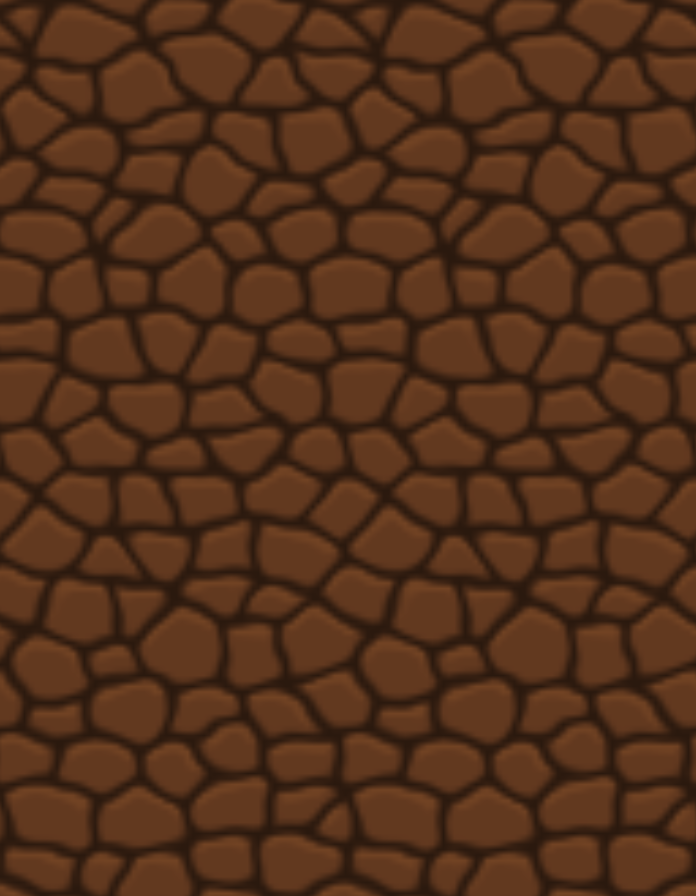
Write a Shadertoy shader that draws this texture.

```glsl
// A wall of rounded brown stones in dark mortar, repeating sideways.
// Stones are a weighted cellular diagram on a staggered grid; distance to the
// cell edges shades mortar, rim and lit top, drawn on coarse blended texels.

const vec3 MORTAR    = vec3(0.165, 0.097, 0.055);
const vec3 FACE      = vec3(0.385, 0.222, 0.122);
const vec3 HIGHLIGHT = vec3(0.445, 0.262, 0.138);

const float TILE     = 0.3887;      // repeat width, in canvas heights
const float TEXELS   = 64.0;        // texels across one repeat
const float COLUMNS  = 5.0;         // stones across one repeat
const float ROWS     = 17.0;        // stone rows in the canvas height
const vec2  JITTER   = vec2(0.72, 0.66);
const float SIZE_VARIATION = 0.34;  // spread of the cell weights
const float CORNER   = 0.0033;      // rounding of stone corners
const float RIM      = 0.0105;      // distance from joint to full face colour
const float WOBBLE   = 0.0022;      // unevenness of the joints
const float TAU      = 6.28318;

vec3 hash3(vec2 cell) {
    vec3 q = fract(vec3(cell.xyx) * vec3(0.1031, 0.1030, 0.0973) + 0.17);
    q += dot(q, q.yxz + 33.33);
    return fract((q.xxy + q.yzz) * q.zyx);
}

// Stone centre in grid units (xy) and its weight (z)
vec3 stoneSite(vec2 cell) {
    vec3 h = hash3(vec2(mod(cell.x, COLUMNS) + 3.0, cell.y + 11.0));
    float stagger = 0.5 * mod(cell.y, 2.0);
    vec2 centre = cell + 0.5 + vec2(stagger, 0.0) + (h.xy - 0.5) * JITTER;
    return vec3(centre, h.z * SIZE_VARIATION);
}

// Rounded distance to the joint (x) and the outward edge direction (yz)
vec3 stoneEdge(vec2 p) {
    vec2 scale = vec2(COLUMNS / TILE, ROWS);
    vec2 g = p * scale;
    vec2 base = floor(g);

    // Find the stone that owns this point
    float nearest = 1e5;
    vec2 owner = vec2(0.0);
    for (int j = -2; j <= 2; j++)
    for (int i = -2; i <= 2; i++) {
        vec3 site = stoneSite(base + vec2(i, j));
        vec2 r = site.xy - g;
        float power = dot(r, r) - site.z;
        if (power < nearest) { nearest = power; owner = r; }
    }

    // Blend the distances to all of its edges
    float total = 1e-12;
    vec2 normal = vec2(0.0);
    for (int j = -2; j <= 2; j++)
    for (int i = -2; i <= 2; i++) {
        vec3 site = stoneSite(base + vec2(i, j));
        vec2 r = site.xy - g;
        vec2 slope = (r - owner) * scale;
        float len = length(slope);
        if (len > 0.001) {
            float d = (dot(r, r) - site.z - nearest) / (2.0 * len);
            float w = exp(-d / CORNER);
            total += w;
            normal += w * slope / len;
        }
    }
    return vec3(-CORNER * log(total), normal / total);
}

vec3 wallColour(vec2 p) {
    // Layered sines bend the joints and still repeat with the tile
    vec2 a = p * TAU / TILE;
    p += WOBBLE * vec2(sin(a.y * 7.0 + 2.0 * sin(a.x * 3.0)),
                       sin(a.x * 6.0 + 2.0 * sin(a.y * 4.0)));

    vec3 edge = stoneEdge(p);
    float d = edge.x;
    float up = edge.z;

    // Lower rims fade slowly, upper rims are crisp and catch the light
    float face = smoothstep(0.0, RIM, d + 0.0013 * up);
    float band = smoothstep(0.004, 0.008, d) * (1.0 - smoothstep(0.011, 0.018, d));
    float lit = band * smoothstep(0.15, 0.8, up);
    return mix(mix(MORTAR, FACE, face), HIGHLIGHT, lit * face);
}

void mainImage(out vec4 fragColor, in vec2 fragCoord) {
    vec2 p = fragCoord / iResolution.y;

    // Bilinear blend of the four surrounding texels
    float texel = TILE / TEXELS;
    vec2 t = p / texel - 0.5;
    vec2 corner = floor(t) + 0.5;
    vec2 f = fract(t);
    vec3 colour = vec3(0.0);
    for (int j = 0; j < 2; j++)
    for (int i = 0; i < 2; i++) {
        vec2 o = vec2(i, j);
        vec2 w = mix(1.0 - f, f, o);
        colour += w.x * w.y * wallColour((corner + o) * texel);
    }
    fragColor = vec4(colour, 1.0);
}
```
